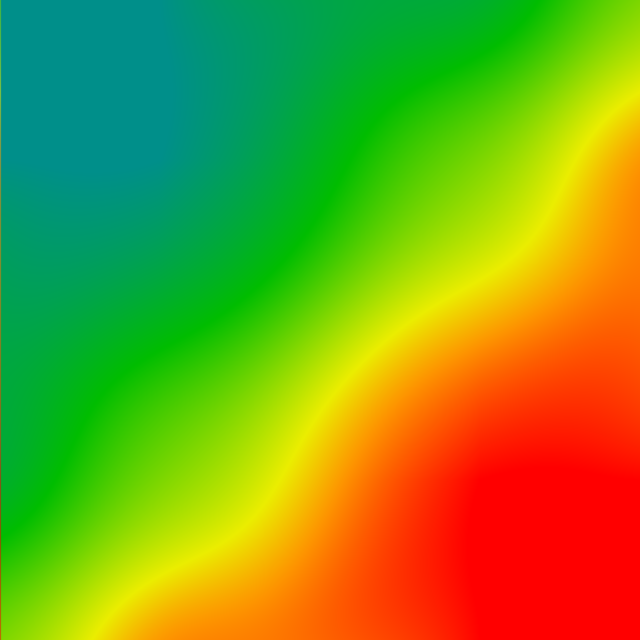
Write a three.js fragment shader that draws this background.

```glsl
// Heat-map gradient running from teal (upper left) to red (lower right).
// A rippled diagonal field flattens into two corner plateaus, then a
// piecewise linear palette colours it; a thin wrapped seam lies on the left.

#define RIPPLE 0.0423        // strength of the waves along the diagonal
#define RIPPLE_CHIRP 0.4     // how fast the waves shorten towards the ends
#define PLATEAU_LOW 0.25     // coordinates where the corner plateaus begin
#define PLATEAU_HIGH 0.75
#define BLEND_START 0.2      // diagonal offsets that fade ripple to plateau
#define BLEND_END 0.75
#define GREEN_LEVEL -0.183   // field levels of the palette stops
#define YELLOW_LEVEL 0.164
#define ORANGE_LEVEL 0.285
#define EXTREME_LEVEL 0.5
#define SEAM_WIDTH 0.002
#define SEAM_STRENGTH 0.5

varying vec2 vUv;

const float TAU = 6.28319;
const vec3 TEAL = vec3(0.0, 0.56, 0.54);
const vec3 GREEN = vec3(0.0, 0.74, 0.0);
const vec3 YELLOW = vec3(0.92, 0.93, 0.0);
const vec3 ORANGE = vec3(0.99, 0.60, 0.0);
const vec3 RED = vec3(1.0, 0.0, 0.0);

// Signed heat: zero on the rising diagonal, positive below it
float heatField(vec2 p) {
  float offset = p.x - p.y;
  float along = abs(p.x + p.y - 1.0);
  float wave = cos(TAU * along * (1.0 + RIPPLE_CHIRP * along));
  float rippled = offset + RIPPLE * sin(TAU * offset) * wave;
  vec2 ramp = clamp(p, PLATEAU_LOW, PLATEAU_HIGH);
  float plateauMix = smoothstep(BLEND_START, BLEND_END, abs(offset));
  return mix(rippled, ramp.x - ramp.y, plateauMix);
}

// Position of a level between two stops, limited to 0..1
float between(float low, float high, float level) {
  return clamp((level - low) / (high - low), 0.0, 1.0);
}

vec3 heatPalette(float level) {
  vec3 color = mix(TEAL, GREEN, between(-EXTREME_LEVEL, GREEN_LEVEL, level));
  color = mix(color, YELLOW, between(GREEN_LEVEL, YELLOW_LEVEL, level));
  color = mix(color, ORANGE, between(YELLOW_LEVEL, ORANGE_LEVEL, level));
  return mix(color, RED, between(ORANGE_LEVEL, EXTREME_LEVEL, level));
}

void main() {
  vec3 color = heatPalette(heatField(vUv));

  // Seam: the right border wraps round onto the left edge
  vec3 wrapped = heatPalette(heatField(vec2(1.0, vUv.y)));
  float seam = 1.0 - smoothstep(0.7 * SEAM_WIDTH, 1.3 * SEAM_WIDTH, vUv.x);

  gl_FragColor = vec4(mix(color, wrapped, SEAM_STRENGTH * seam), 1.0);
}
```
